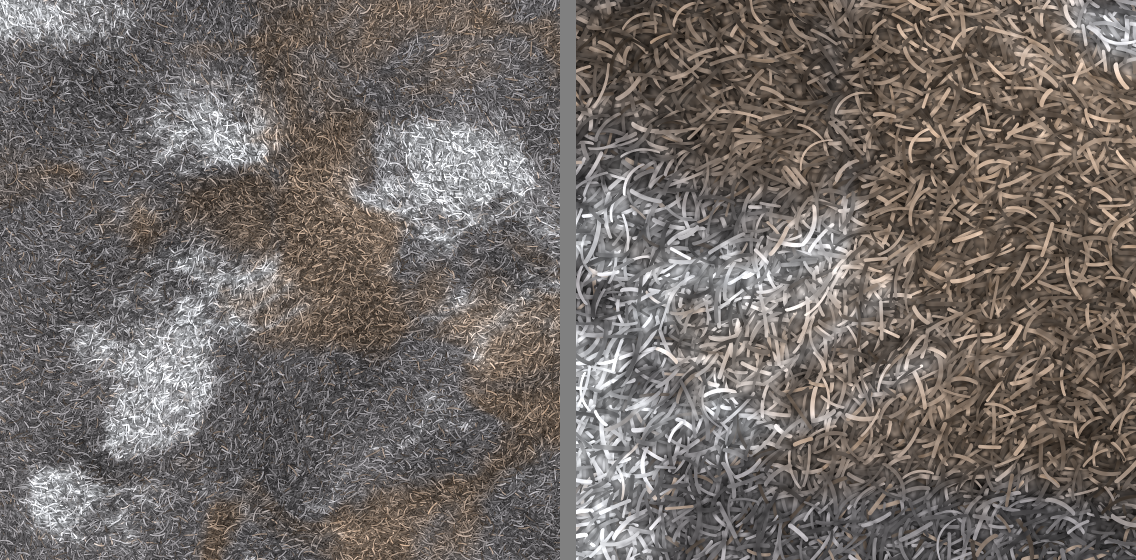
Left, the full canvas; right, a detail of the centre.
Reproduce this texture procedurally as a WebGL 2 fragment shader.

```glsl
#version 300 es
precision highp float;

uniform vec2 u_resolution;
out vec4 fragColor;

const int LAYERS = 10;
const float CELLS = 64.0;
const vec3 CHAR_TINT = vec3(1.0, 0.98, 1.0);
const vec3 ASH_TINT = vec3(0.99, 1.0, 1.02);
const vec3 SOIL_TINT = vec3(1.17, 0.98, 0.81);

float hash(vec2 p) {
    return fract(sin(dot(p, vec2(127.1, 311.7))) * 43758.5);
}

vec2 hash2(vec2 p) {
    return vec2(hash(p), hash(p + vec2(41.3, 17.9)));
}

mat2 rotation(float angle) {
    float c = cos(angle), s = sin(angle);
    return mat2(c, -s, s, c);
}

float noise(vec2 p) {
    vec2 cell = floor(p), f = fract(p);
    f = f * f * (3.0 - 2.0 * f);
    float low = mix(hash(cell), hash(cell + vec2(1, 0)), f.x);
    float high = mix(hash(cell + vec2(0, 1)), hash(cell + vec2(1, 1)), f.x);
    return mix(low, high, f.y);
}

float fbm(vec2 p) {
    float sum = 0.0, weight = 0.5;
    for (int i = 0; i < 5; i++) {
        sum += weight * noise(p);
        p = rotation(0.6) * p * 2.05 + 7.3;
        weight *= 0.52;
    }
    return sum;
}

// Distance to a short stalk that curves like a shallow parabola
float stalkDistance(vec2 q, float angle, float halfLength, float bend) {
    q = rotation(angle) * q;
    q.y -= bend * q.x * q.x;
    return length(vec2(max(abs(q.x) - halfLength, 0.0), q.y));
}

// Lays one sheet of scattered stalks over the colour below
vec3 stalkLayer(vec3 below, vec2 p, float seed, float flow, float base,
                float ash, vec3 groundTint, float pixel) {
    vec2 shifted = p + seed * vec2(0.371, 0.617);
    vec2 home = floor(shifted * CELLS);
    vec3 color = below;
    for (int y = -1; y <= 1; y++) {
        for (int x = -1; x <= 1; x++) {
            vec2 cell = home + vec2(x, y);
            vec2 key = cell + seed * 19.7;
            vec2 jitter = hash2(key);
            vec2 pick = hash2(key + 73.1);
            vec2 form = hash2(key + 151.7);

            float spread = (pick.x + form.x - 1.0) * 1.9;
            float halfLength = mix(0.3, 0.85, form.x) / CELLS;
            float width = mix(0.0007, 0.0014, form.y);
            float bend = (fract(form.y * 7.0) - 0.5) * 56.0;
            vec2 q = shifted - (cell + jitter) / CELLS;
            float d = stalkDistance(q, flow + spread, halfLength, bend);

            float shadow = 1.0 - smoothstep(width, width + 0.0026, d);
            float cover = clamp((width - d) / pixel + 0.5, 0.0, 1.0);
            float tone = base + mix(-0.18, 0.29, pow(pick.y, 1.5));
            tone += ash * (0.1 + 0.36 * pick.y);
            float warmth = step(0.88, fract(pick.x * 13.0)) * (1.0 - ash);
            vec3 tint = mix(groundTint, SOIL_TINT, 0.6 * warmth);
            color *= 1.0 - 0.17 * shadow * (1.0 - 0.5 * ash);
            color = mix(color, tone * tint, cover);
        }
    }
    return color;
}

void main() {
    float side = min(u_resolution.x, u_resolution.y);
    vec2 p = gl_FragCoord.xy / side;
    float pixel = 1.0 / side;

    // Broad patches of ash and bare soil
    vec2 drift = rotation(0.22) * p;
    vec2 warp = vec2(noise(p * 9.0), noise(p * 9.0 + 31.0)) - 0.5;
    float soilField = fbm(drift * vec2(3.4, 4.8) + 0.5 * warp + 12.6);
    float soil = smoothstep(0.52, 0.7, soilField);
    float ashField = fbm(drift * vec2(4.6, 7.2) + 0.7 * warp + 3.4);
    ashField += 0.12 * (noise(p * 75.0) - 0.5);
    float ash = smoothstep(0.5, 0.76, ashField) * (1.0 - 0.75 * soil);

    // Local brightness, hue and lie of the stalks
    float base = 0.455 + 0.26 * (fbm(p * 6.0 + 47.0) - 0.5) - 0.02 * soil;
    vec3 tint = mix(mix(CHAR_TINT, ASH_TINT, ash), SOIL_TINT, 0.75 * soil);
    float flow = -0.35 + 2.6 * (noise(p * 4.0 + 83.0) - 0.5);

    // Crumbly ground beneath the stalks
    float crumbs = noise(p * 260.0) + 0.6 * noise(p * 130.0 + 9.0) - 0.8;
    vec3 color = (base - 0.06 + 0.3 * crumbs + 0.25 * ash) * tint;
    for (int i = 0; i < LAYERS; i++) {
        color = stalkLayer(color, p, float(i) + 1.0, flow, base, ash, tint, pixel);
    }

    // Fine powder and grit on top
    float grit = noise(p * 330.0 + 5.0) - 0.5;
    float powder = ash * smoothstep(0.5, 0.85, noise(p * 190.0 + 61.0));
    color += 0.11 * grit + 0.16 * powder;
    fragColor = vec4(clamp(color, 0.0, 1.0), 1.0);
}
```
